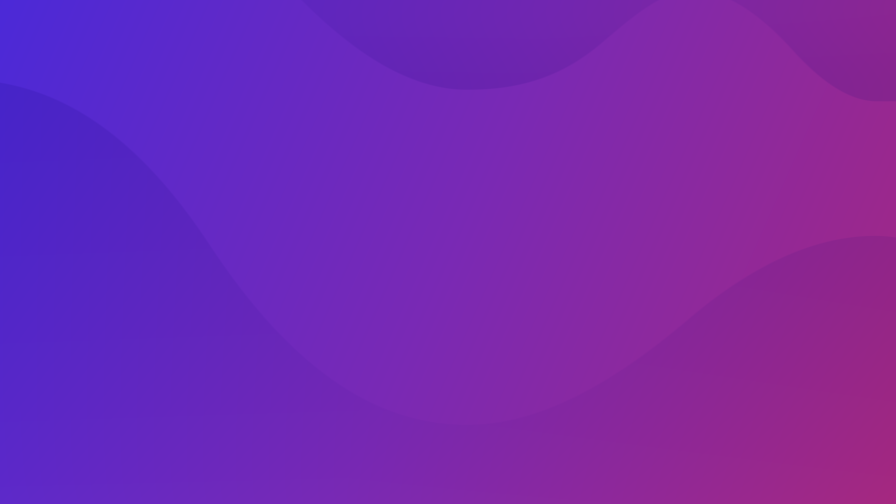
A Shadertoy shader for this background:

```glsl
// Two broad translucent waves over a diagonal blue-to-magenta gradient.
// Each wave edge is a smooth cubic curve through a few knots (x, height, slope);
// the area on one side of it is tinted with a shade that fades with height.

const vec3 BLUE    = vec3(0.295, 0.160, 0.845);
const vec3 VIOLET  = vec3(0.475, 0.161, 0.708);
const vec3 MAGENTA = vec3(0.650, 0.157, 0.500);
const vec3 SHADE   = vec3(0.040, 0.000, 0.450);

const int KNOTS = 6;

const vec3 LOWER_EDGE[KNOTS] = vec3[KNOTS](
    vec3(0.000, 0.836, -0.30), vec3(0.234, 0.514, -2.70),
    vec3(0.521, 0.157,  0.00), vec3(0.768, 0.366,  1.51),
    vec3(0.977, 0.532,  0.00), vec3(1.200, 0.420,  0.00));

const vec3 UPPER_EDGE[KNOTS] = vec3[KNOTS](
    vec3(0.312, 1.046, -1.96), vec3(0.521, 0.822,  0.00),
    vec3(0.671, 0.914,  1.51), vec3(0.773, 1.019,  0.00),
    vec3(0.885, 0.900, -1.96), vec3(0.979, 0.799,  0.00));

// Cubic Hermite segment between two knots, held flat outside them
float segmentHeight(vec3 a, vec3 b, float x) {
    float span = b.x - a.x;
    float t = clamp((x - a.x) / span, 0.0, 1.0);
    float s = 1.0 - t;
    return mix(a.y, b.y, t * t * (3.0 - 2.0 * t))
         + span * t * s * (a.z * s - b.z * t);
}

// Height of the whole edge at x
float edgeHeight(vec3 knots[KNOTS], float x) {
    float height = segmentHeight(knots[0], knots[1], x);
    for (int i = 1; i < KNOTS - 1; i++) {
        if (x >= knots[i].x) height = segmentHeight(knots[i], knots[i + 1], x);
    }
    return height;
}

// Antialiased coverage, 1 where the signed value is positive
float coverage(float d) {
    return smoothstep(-0.8, 0.8, d / max(fwidth(d), 1e-5));
}

// Three-stop gradient
vec3 gradient(float t) {
    vec3 cool = mix(BLUE, VIOLET, clamp(2.0 * t, 0.0, 1.0));
    return mix(cool, MAGENTA, clamp(2.0 * t - 1.0, 0.0, 1.0));
}

void mainImage(out vec4 fragColor, in vec2 fragCoord) {
    vec2 uv = fragCoord / iResolution.xy;

    // Background runs from the upper left to the lower right
    vec3 color = gradient(0.8 * uv.x + 0.2 * (1.0 - uv.y));

    // Lower wave: strongest at its crests, vanishing at the bottom
    float lower = coverage(edgeHeight(LOWER_EDGE, uv.x) - uv.y);
    color = mix(color, SHADE, lower * 0.145 * pow(uv.y, 0.8));

    // Upper wave: strongest at its hanging edge
    float upper = coverage(uv.y - edgeHeight(UPPER_EDGE, uv.x));
    color = mix(color, SHADE, upper * mix(0.12, 0.07, smoothstep(0.8, 1.0, uv.y)));

    fragColor = vec4(color, 1.0);
}
```
